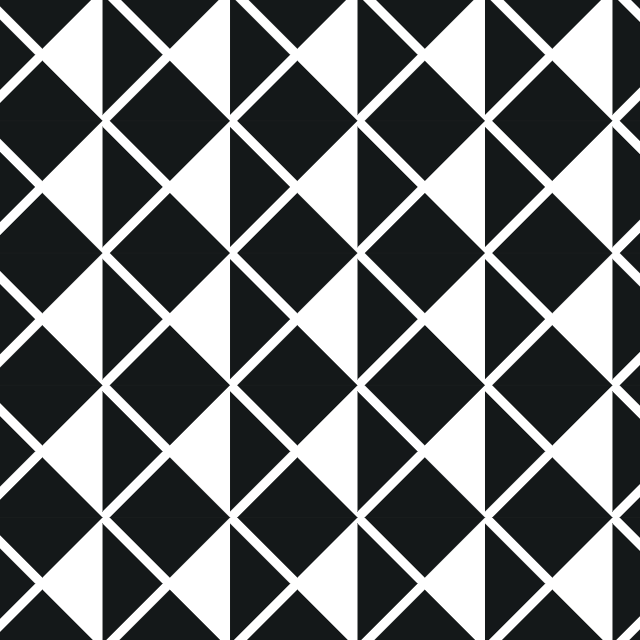
Give the GLSL for this pattern, as a three.js fragment shader.

```glsl
// Near-black diamonds and right-pointing half diamonds on white, in staggered columns.
// Each shape is a distance function folded into one repeat cell, about five across and down;
// the uncovered half of every second diamond stays white.

varying vec2 vUv;

// Position relative to the nearest centre of a repeating lattice
vec2 repeatAround(vec2 p, vec2 centre, vec2 period) {
  return mod(p - centre + 0.5 * period, period) - 0.5 * period;
}

float diamondDistance(vec2 p, float radius) {
  return (abs(p.x) + abs(p.y) - radius) * 0.7071;
}

float coverage(float distanceToEdge, float pixel) {
  return clamp(0.5 - distanceToEdge / pixel, 0.0, 1.0);
}

void main() {
  vec2 period = vec2(0.1992, 0.2066);
  vec2 centre = vec2(0.0662, 0.1914);
  float radius = 0.094;
  float pixel = fwidth(vUv.x);

  // Full diamonds
  vec2 d = repeatAround(vUv, centre, period);
  float diamond = coverage(diamondDistance(d, radius), pixel);

  // Half diamonds, cut along the line through the diamonds' right tips
  vec2 t = repeatAround(vUv, centre + vec2(radius, 0.5 * period.y), period);
  float triangle = coverage(max(diamondDistance(t, radius), -t.x), pixel);

  // Barely visible seam across the middle of each diamond
  float seam = coverage(abs(d.y) - 0.0006, pixel);
  vec3 ink = vec3(0.08, 0.095, 0.098) + 0.015 * seam;

  gl_FragColor = vec4(mix(vec3(1.0), ink, max(diamond, triangle)), 1.0);
}
```
